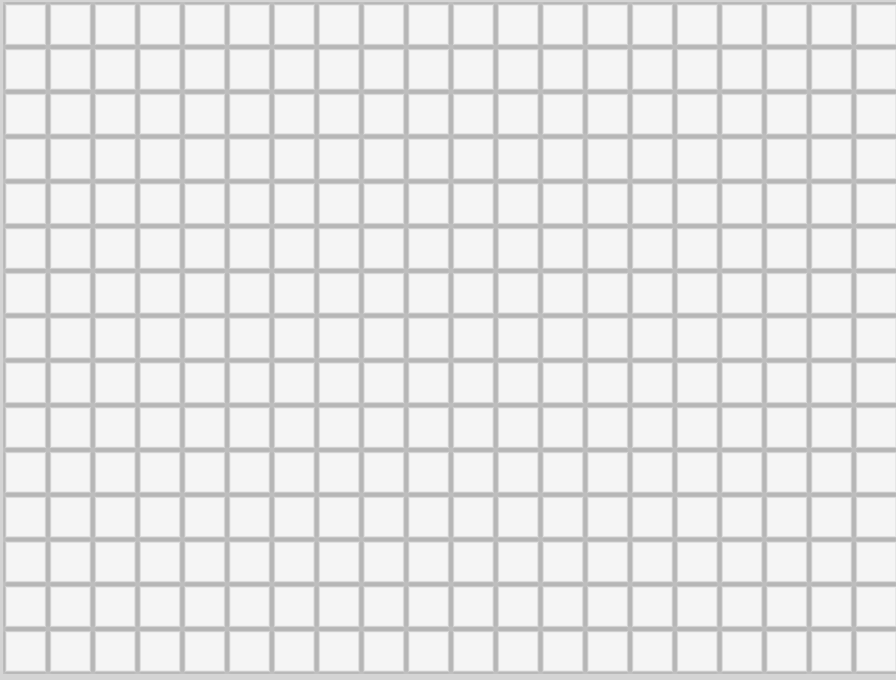
This pattern is drawn by a Shadertoy shader. Its source:

```glsl
// Lengths are in canvas heights
const vec2 GRID_ORIGIN = vec2(0.0048, 0.0091);
const vec2 GRID_CELLS = vec2(20.0, 15.0);
const float PITCH = 0.06584;
const float LINE_HALF_WIDTH = 0.0039;
const float EDGE_SOFTNESS = 0.0021;

const vec3 PAPER_COLOR = vec3(0.962);
const vec3 LINE_COLOR = vec3(0.715);
const vec3 CROSSING_COLOR = vec3(0.745);
const vec3 MARGIN_COLOR = vec3(0.83);

// Coverage of the vertical (x) and horizontal (y) grid lines
vec2 gridLines(vec2 p, float softness) {
    vec2 distanceToLine = abs(fract(p / PITCH + 0.5) - 0.5) * PITCH;
    vec2 edge = distanceToLine - LINE_HALF_WIDTH;
    return 1.0 - smoothstep(-softness, softness, edge);
}

// Signed distance to a box
float boxDistance(vec2 p, vec2 halfSize) {
    vec2 d = abs(p) - halfSize;
    return length(max(d, 0.0)) + min(max(d.x, d.y), 0.0);
}

void mainImage(out vec4 fragColor, in vec2 fragCoord) {
    float pixel = 1.0 / iResolution.y;
    vec2 p = fragCoord * pixel - GRID_ORIGIN;

    // Square cells with slightly lighter crossings
    vec2 lines = gridLines(p, max(EDGE_SOFTNESS, 0.75 * pixel));
    vec3 lineColor = mix(LINE_COLOR, CROSSING_COLOR, lines.x * lines.y);
    vec3 color = mix(PAPER_COLOR, lineColor, max(lines.x, lines.y));

    // The margin trims the outer half of the border lines
    vec2 halfSize = 0.5 * PITCH * GRID_CELLS;
    float outside = boxDistance(p - halfSize, halfSize);
    color = mix(color, MARGIN_COLOR, smoothstep(-0.5 * pixel, 0.5 * pixel, outside));

    fragColor = vec4(color, 1.0);
}
```
